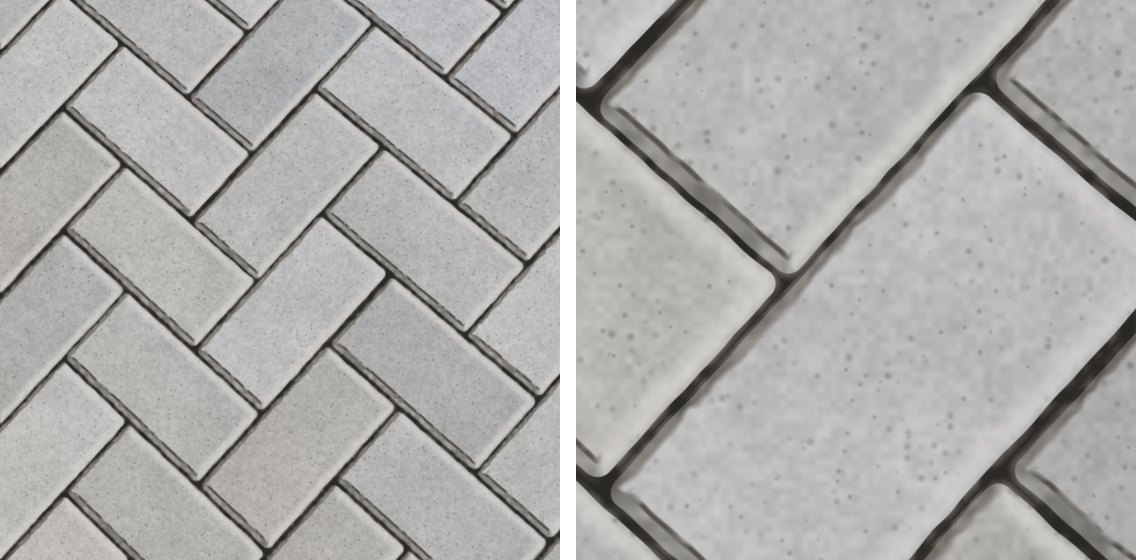
Left: the whole. Right: its middle third, enlarged.
Reproduce this texture procedurally as a Shadertoy shader.

```glsl
// Grey concrete pavers in a diagonal herringbone, seen in slight perspective.
// The canvas is mapped back to a lattice of 2 x 1 bricks; each brick gets
// its own tone, lit and shaded bevels, grain, pits and a dirty joint.

#define JOINT_HALF 0.020     // half joint width, in brick widths
#define CORNER_RADIUS 0.06
#define BEVEL 0.058          // width of the shaded bevel
#define TONE_SPREAD 0.034    // difference between bricks
#define GRAIN 0.10
#define PIT_DENSITY 0.30
#define FACE_COLOR vec3(0.712, 0.708, 0.703)
#define RIM_COLOR vec3(0.805, 0.795, 0.785)
#define BEVEL_COLOR vec3(0.53, 0.52, 0.51)
#define JOINT_COLOR vec3(0.165, 0.155, 0.145)
#define DIRT_COLOR vec3(0.41, 0.39, 0.365)

float hash(vec2 p) {
    vec3 q = fract(p.xyx * 0.1031);
    q += dot(q, q.yzx + 33.33);
    return fract((q.x + q.y) * q.z);
}

float noise(vec2 p) {
    vec2 i = floor(p), f = fract(p);
    f = f * f * (3.0 - 2.0 * f);
    return mix(mix(hash(i), hash(i + vec2(1, 0)), f.x),
               mix(hash(i + vec2(0, 1)), hash(i + vec2(1, 1)), f.x), f.y);
}

// Scattered pits: one random point per cell, only some cells used.
float pits(vec2 p) {
    float depth = 0.0;
    for (int y = -1; y <= 1; y++)
    for (int x = -1; x <= 1; x++) {
        vec2 cell = floor(p) + vec2(x, y);
        vec2 center = cell + vec2(hash(cell + 7.0), hash(cell + 31.0));
        float radius = mix(0.20, 0.50, hash(cell + 53.0));
        float used = step(hash(cell + 91.0), PIT_DENSITY) * hash(cell + 17.0);
        depth = max(depth, used * (1.0 - smoothstep(0.0, radius, distance(p, center))));
    }
    return depth;
}

// Inverse perspective: canvas (y down) to brick lattice coordinates.
vec2 toLattice(vec2 p) {
    const vec2 origin = vec2(0.110, 0.193);
    const vec2 across = vec2(0.440, -0.038), down = vec2(-0.0013, 0.2096);
    const vec2 vanish = vec2(-0.020, -0.022);
    vec2 g = inverse(mat2(across - vanish.x * p, down - vanish.y * p)) * (p - origin);
    return vec2(2.0 * g.x + g.y, 2.0 * g.x - g.y);
}

float roundedBox(vec2 p, vec2 halfSize, float r) {
    vec2 q = abs(p) - halfSize + r;
    return length(max(q, 0.0)) + min(max(q.x, q.y), 0.0) - r;
}

void mainImage(out vec4 fragColor, in vec2 fragCoord) {
    vec2 uv = fragCoord / iResolution.xy;
    uv.y = 1.0 - uv.y;
    float aa = 6.8 / iResolution.y;
    vec2 st = toLattice(uv);

    // Herringbone: cells cycle through two halves of each orientation.
    vec2 cell = floor(st);
    float k = mod(cell.x + cell.y, 4.0);
    bool lengthwise = k < 2.0;
    vec2 size = lengthwise ? vec2(2, 1) : vec2(1, 2);
    vec2 corner = cell - (lengthwise ? vec2(k, 0) : vec2(0, k - 2.0));
    vec2 id = corner + 40.0;

    // Uneven edges and small laying errors.
    vec2 wobble = vec2(noise(uv * 60.0), noise(uv * 60.0 + 40.0)) - 0.5;
    vec2 laid = vec2(hash(id + 3.0), hash(id + 9.0)) - 0.5;
    vec2 p = st - corner + 0.010 * wobble + 0.018 * laid;
    float depth = -roundedBox(p - 0.5 * size, 0.5 * size - JOINT_HALF, CORNER_RADIUS);

    // Face: brick tone, warm or cool tint, blotches, grain and pits.
    float grain = 0.6 * noise(uv * 230.0) + 0.4 * noise(uv * 110.0 + 17.0) - 0.5;
    float blotch = noise(uv * 13.0 + id) + 0.6 * noise(uv * 34.0 + id) - 0.8;
    float tone = TONE_SPREAD * (hash(id) - 0.5) * 2.0;
    float warmth = 0.010 * (hash(id + 21.0) - 0.5) + 0.012 * (uv.y - uv.x);
    vec3 color = FACE_COLOR + tone + GRAIN * grain + 0.038 * blotch;
    color += warmth * vec3(1.0, 0.2, -1.3);
    color -= 0.15 * pits(uv * 130.0);

    // Right-facing edges catch light, left-facing ones are shaded.
    vec2 far = size - p;
    float shaded = smoothstep(-0.04, 0.04, min(far.x, far.y) - min(p.x, p.y));
    float lowerLeft = smoothstep(-0.03, 0.03, p.x - p.y);
    float rough = 0.6 * noise(uv * 130.0 + 5.0) + 0.4 * noise(uv * 45.0 + 9.0);
    float rim = smoothstep(0.0, 0.03, depth) * (1.0 - smoothstep(0.04, 0.12, depth));
    color = mix(color, RIM_COLOR + 0.5 * GRAIN * grain, 0.9 * rim * (1.0 - shaded));

    // Shaded bevel: wide with a dark crease at lower left, thin and ragged above.
    float width = mix(0.035 * rough + 0.012, BEVEL, lowerLeft);
    float bevel = 1.0 - smoothstep(width - 0.012, width + 0.018, depth);
    vec3 bevelColor = mix(DIRT_COLOR, BEVEL_COLOR, lowerLeft) + 0.35 * (rough - 0.5);
    color = mix(color, bevelColor, 0.85 * bevel * shaded);
    float crease = 1.0 - smoothstep(0.003, 0.012 + aa, abs(depth - BEVEL));
    float worn = smoothstep(0.15, 0.6, rough);
    color = mix(color, DIRT_COLOR - 0.13, 0.85 * crease * shaded * lowerLeft * worn);

    // Joint: dark in the middle, with patchy dirt filling it in places.
    float dirt = smoothstep(-0.035, 0.005, depth) * smoothstep(0.25, 0.75, rough);
    vec3 joint = mix(JOINT_COLOR, DIRT_COLOR, 0.9 * dirt);
    color = mix(joint, color, smoothstep(-aa, aa, depth));

    fragColor = vec4(clamp(color, 0.0, 1.0), 1.0);
}
```
